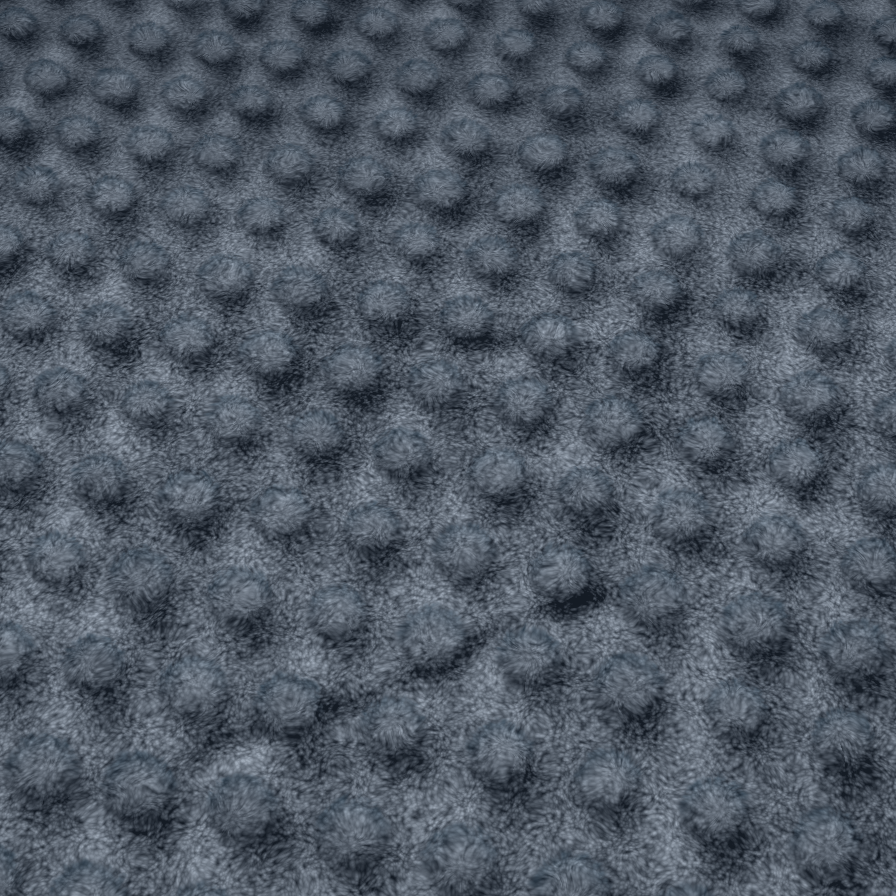
Give the GLSL for this texture, as a Shadertoy shader.

```glsl
// Slate-blue plush fabric with rows of raised furry dots, receding in perspective.

// Dot lattice (column, row, 1) to canvas, with y pointing down
const mat3 LATTICE_TO_CANVAS = mat3(
    0.0911, 0.0150, -0.0095,
   -0.0534, 0.0583, -0.0399,
    0.4870, 0.4284, 1.0);
const float ROW_SAG = 0.07;          // upward bend of the rows at both sides
const float SAG_CENTER = 0.48;
const float DOT_RADIUS = 0.0300;     // at the lattice origin
const float DOT_JITTER = 0.07;       // in lattice cells
const vec2  PILE_FREQ = vec2(17.0, 19.0);
const float PILE_CONTRAST = 1.05;
const float FUR_CONTRAST = 0.75;
const float RELIEF_CONTRAST = 0.36;
const float SHADOW_DEPTH = 0.62;
const vec3  DEEP_SLATE = vec3(0.18, 0.21, 0.25);
const vec3  PALE_SLATE = vec3(0.52, 0.56, 0.61);
const vec3  RIM_TINT = vec3(-0.030, 0.004, 0.020);

vec2 hash2(vec2 p) {
    vec3 q = fract(p.xyx * vec3(0.1031, 0.1030, 0.0973));
    q += dot(q, q.yzx + 33.33);
    return fract((q.xx + q.yz) * q.zy);
}

float valueNoise(vec2 p) {
    vec2 i = floor(p), f = fract(p);
    f = f * f * (3.0 - 2.0 * f);
    vec2 e = vec2(0.0, 1.0);
    return mix(mix(hash2(i).x, hash2(i + e.yx).x, f.x),
               mix(hash2(i + e.xy).x, hash2(i + e.yy).x, f.x), f.y);
}

// Distance to the nearest scattered tuft
float cellular(vec2 p) {
    vec2 i = floor(p), f = fract(p);
    float nearest = 2.0;
    for (int y = -1; y <= 1; y++)
    for (int x = -1; x <= 1; x++) {
        vec2 o = vec2(x, y);
        nearest = min(nearest, length(o + hash2(i + o) - f));
    }
    return nearest;
}

// Dark fold from a to b with a lit lower lip
float crease(vec2 p, vec2 a, vec2 b, float width) {
    vec2 ab = b - a;
    float along = dot(p - a, ab) / dot(ab, ab);
    float side = (ab.x * (p.y - a.y) - ab.y * (p.x - a.x)) / length(ab);
    side = (side + 0.008 * sin(along * 11.0)) / width;
    float ends = smoothstep(-0.1, 0.2, along) * smoothstep(1.1, 0.8, along);
    return ends * (0.5 * exp(-pow(side - 2.2, 2.0) * 0.6) - exp(-side * side));
}

vec2 canvasToLattice(vec2 p) {
    p.y -= ROW_SAG * pow(p.x - SAG_CENTER, 2.0);
    vec3 v = inverse(LATTICE_TO_CANVAS) * vec3(p, 1.0);
    return v.xy / v.z;
}

// Canvas position in xy, perspective depth in z
vec3 latticeToCanvas(vec2 cell) {
    vec3 v = LATTICE_TO_CANVAS * vec3(cell, 1.0);
    vec2 p = v.xy / v.z;
    p.y += ROW_SAG * pow(p.x - SAG_CENTER, 2.0);
    return vec3(p, v.z);
}

void mainImage(out vec4 fragColor, in vec2 fragCoord) {
    vec2 p = fragCoord / iResolution.xy;
    p.y = 1.0 - p.y;
    vec2 lattice = canvasToLattice(p);

    // Short pile, softer toward the far edge
    vec2 warp = vec2(valueNoise(lattice * 5.0), valueNoise(lattice * 5.0 + 40.0));
    vec2 pileUv = lattice * PILE_FREQ + warp * 1.5;
    float pile = 0.55 * (0.46 - cellular(pileUv)) + 0.45 * (0.46 - cellular(pileUv * 1.7 + 7.0));
    pile += 0.55 * (valueNoise(pileUv * 1.5 + 20.0) - 0.5);
    pile *= PILE_CONTRAST * mix(0.5, 1.0, smoothstep(0.0, 0.4, p.y));

    // Dots: gather ground shading and furry domes from nearby cells
    float shadow = 0.0, glow = 0.0, dome = 0.0, domeTone = 0.0, rim = 0.0;
    for (int y = -1; y <= 1; y++)
    for (int x = -1; x <= 1; x++) {
        vec2 cell = floor(lattice + 0.5) + vec2(x, y);
        vec2 rnd = hash2(cell + 60.0);
        vec3 center = latticeToCanvas(cell + (rnd - 0.5) * DOT_JITTER);
        float radius = DOT_RADIUS / center.z * mix(0.92, 1.08, rnd.y);
        vec2 q = (p - center.xy) / (radius * vec2(1.0, mix(0.78, 1.05, p.y)));

        vec2 toShadow = q - vec2(0.30, 0.75), toGlow = q - vec2(-1.0, 1.35);
        shadow = max(shadow, exp(-0.85 * dot(toShadow, toShadow)));
        glow = max(glow, exp(-1.2 * dot(toGlow, toGlow)));

        // Bent fibres fan out from a hub and dissolve into pile at the crown
        vec2 hub = q - (rnd - 0.5) * 0.7 + 0.5 * (warp - 0.5);
        float reach = length(hub);
        vec2 fan = vec2(atan(hub.x, -hub.y) * 5.0, reach * 3.2) + rnd * 50.0;
        float fur = 0.5 * valueNoise(fan) + 0.5 * valueNoise(fan * 2.2) - 0.5;
        fur *= smoothstep(0.05, 0.6, reach);
        float r = length(q) + 0.35 * fur - 0.12 * pile;
        float mask = smoothstep(1.14, 0.76, r);
        float height = sqrt(max(0.0, 1.0 - min(1.0, dot(q, q))));

        // Lit crown, dim upper rim, dark underside
        vec2 toCrown = q - vec2(0.08, -0.12);
        float tone = 0.22 + 0.40 * exp(-1.3 * dot(toCrown, toCrown))
                   - 0.30 * smoothstep(0.1, 1.0, q.y + 0.25 * q.x) + 0.10 * smoothstep(0.0, -0.9, q.y)
                   + FUR_CONTRAST * fur + 0.65 * pile + 0.12 * (rnd.x - 0.5);
        domeTone = mix(domeTone, tone, mask);
        dome = max(dome, mask);
        rim = max(rim, mask * (1.0 - height) * smoothstep(0.4, -0.6, q.y));
    }

    // Ground: uneven relief, cast shadows and folds
    float relief = valueNoise(lattice * 1.4 + 9.0) + 0.5 * valueNoise(lattice * 3.1) - 0.75;
    float ground = 0.50 + RELIEF_CONTRAST * relief + pile + 0.22 * glow - SHADOW_DEPTH * shadow;
    ground += 0.42 * crease(p, vec2(0.20, 0.855), vec2(0.74, 0.635), 0.014);
    ground += 0.30 * crease(p, vec2(0.49, 0.395), vec2(0.67, 0.345), 0.009);

    float tone = mix(ground, domeTone, dome);
    tone -= 0.10 * smoothstep(0.25, 0.0, p.y) + 0.10 * smoothstep(0.35, 0.75, length(p - 0.5));
    vec3 color = mix(DEEP_SLATE, PALE_SLATE, clamp(tone, -0.3, 1.3));
    fragColor = vec4(color + RIM_TINT * rim, 1.0);
}
```
